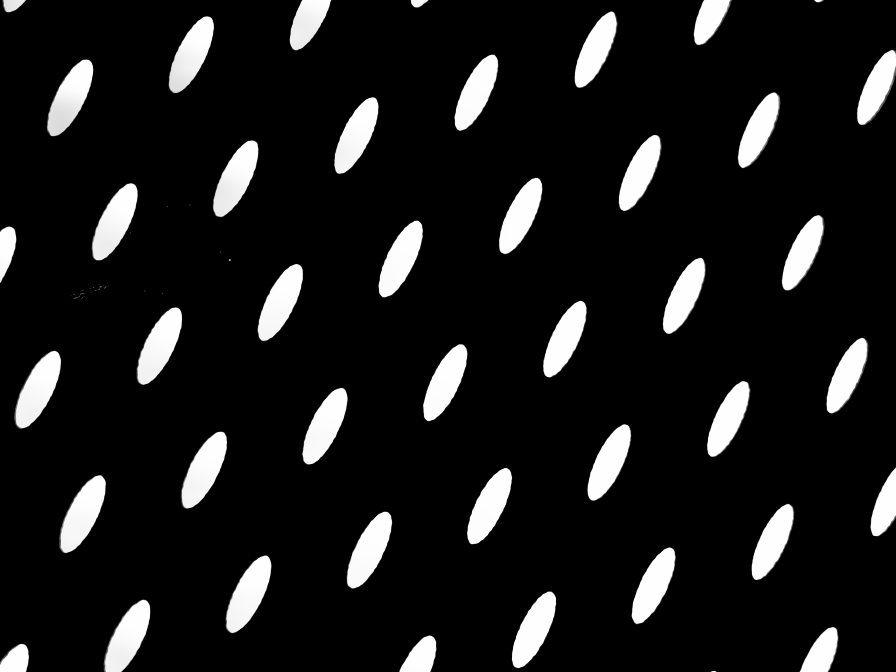
Reproduce this pattern procedurally as a Shadertoy shader.

```glsl
// Slanted elliptical holes in a black sheet, lit from behind by a hazy white sky.
// A skewed lattice with slight perspective is inverted to find the nearest hole,
// then an ellipse distance cuts it out; noise adds haze, rough rims and dust.

const vec2 LATTICE_CENTER = vec2(0.6625, 0.4305);
const vec2 STEP_ACROSS = vec2(0.1788, 0.0648);
const vec2 STEP_DOWN = vec2(0.0661, -0.1839);
const float PERSPECTIVE = 0.0022;
const vec2 HOLE_RADII = vec2(0.0625, 0.0208);

float hash(vec2 p) {
    vec3 q = fract(vec3(p.xyx) * 0.1031);
    q += dot(q, q.yzx + 33.33);
    return fract((q.x + q.y) * q.z);
}

vec2 gradient(vec2 cell) {
    float angle = 6.2832 * hash(cell);
    return vec2(cos(angle), sin(angle));
}

float gradientNoise(vec2 p) {
    vec2 i = floor(p), f = fract(p);
    vec2 u = f * f * f * (f * (f * 6.0 - 15.0) + 10.0);
    vec2 e = vec2(1.0, 0.0);
    float low = mix(dot(gradient(i), f), dot(gradient(i + e), f - e), u.x);
    float high = mix(dot(gradient(i + e.yx), f - e.yx), dot(gradient(i + 1.0), f - 1.0), u.x);
    return mix(low, high, u.y);
}

vec2 rotate(vec2 p, float angle) {
    float c = cos(angle), s = sin(angle);
    return vec2(c * p.x + s * p.y, c * p.y - s * p.x);
}

// Approximate signed distance, negative inside
float ellipseDistance(vec2 p, vec2 radii) {
    float k = length(p / radii);
    return k * (k - 1.0) / max(length(p / (radii * radii)), 1e-3);
}

float coverage(float dist, float pixel) {
    return 1.0 - smoothstep(-0.75 * pixel, 0.75 * pixel, dist);
}

// Canvas position to lattice index, and back
vec2 toLattice(vec2 p) {
    vec2 uv = inverse(mat2(STEP_ACROSS, STEP_DOWN)) * (p - LATTICE_CENTER);
    return uv / (1.0 - PERSPECTIVE * uv.x);
}

vec2 fromLattice(vec2 id) {
    return LATTICE_CENTER + mat2(STEP_ACROSS, STEP_DOWN) * id / (1.0 + PERSPECTIVE * id.x);
}

// Pale sky, greyer in the lower part of holes toward the upper left
float skyLight(vec2 p, vec2 local) {
    float left = 1.0 - smoothstep(0.1, 0.8, p.x);
    float upper = mix(0.35, 1.0, smoothstep(0.5, 0.9, p.y));
    float lower = 1.0 - smoothstep(-0.04, 0.025, local.y + 0.4 * local.x);
    float cloud = 0.8 + 0.7 * gradientNoise(p * vec2(14.0, 24.0));
    return 0.995 - 0.15 * left * upper * lower * cloud;
}

// Faint scratch and a few scattered specks on the sheet
float dust(vec2 p, float pixel) {
    vec2 s = rotate(p - vec2(0.134, 0.566), 0.35);
    float scratch = coverage(ellipseDistance(s, vec2(0.036, 0.006)), 0.003);
    float light = 0.3 * scratch * smoothstep(0.15, 0.4, gradientNoise(s * vec2(160.0, 350.0)));
    vec2 grid = p * 22.0, cell = floor(grid);
    vec2 jitter = 0.2 + 0.6 * vec2(hash(cell + 3.1), hash(cell + 8.7));
    float region = 1.0 - smoothstep(0.08, 0.14, distance(p, vec2(0.27, 0.62)));
    float speck = coverage(length(fract(grid) - jitter) / 22.0 - 0.0009, pixel);
    light += 0.25 * speck * region * step(0.72, hash(cell));
    light += 0.75 * coverage(distance(p, vec2(0.342, 0.613)) - 0.0014, pixel);
    return light;
}

void mainImage(out vec4 fragColor, in vec2 fragCoord) {
    float pixel = 1.0 / iResolution.y;
    vec2 p = fragCoord * pixel;

    // Nearest hole; it narrows and turns slightly toward the right
    vec2 id = round(toLattice(p));
    vec2 local = p - fromLattice(id);
    float tilt = 1.122 + 0.005 * id.x + 0.012 * (hash(id + 20.0) - 0.5);
    vec2 radii = HOLE_RADII * vec2(1.0 - 0.006 * id.x, 1.0 - 0.022 * id.x);
    float roughness = 0.0009 * gradientNoise(p * 150.0);
    float hole = ellipseDistance(rotate(local, tilt), radii) + roughness;

    // Sheet thickness hides a sliver of sky on the outer side
    vec2 shift = vec2(0.0007 * id.x, -0.0003);
    float opening = ellipseDistance(rotate(local + shift, tilt), radii) + 1.5 * roughness;
    float wall = 0.38 + 0.3 * gradientNoise(p * 90.0);

    float light = mix(wall, skyLight(p, local), coverage(opening, pixel));
    float sheet = dust(p, pixel);
    float value = mix(sheet, light, coverage(hole, pixel));
    fragColor = vec4(vec3(clamp(value, 0.0, 1.0)), 1.0);
}
```
